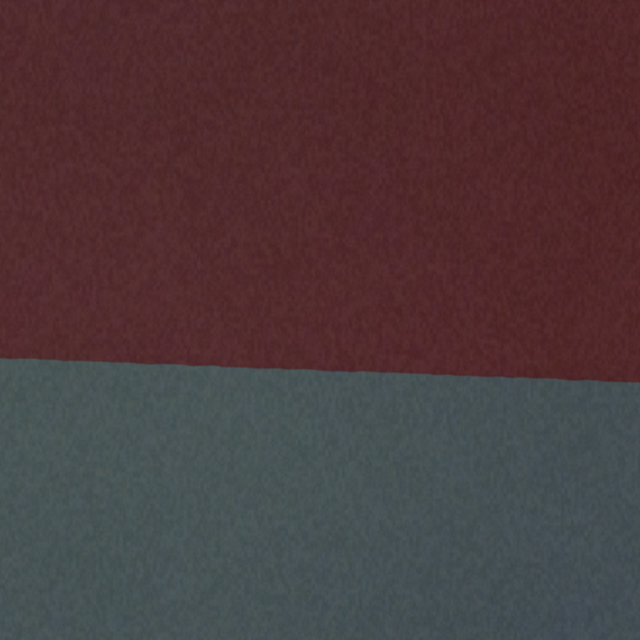
Give the GLSL for this texture, as a WebGL 1 fragment shader.

```glsl
precision highp float;
// Two dim painted fields, maroon above slate, parted by a slightly sloping edge.
// Each field is a soft gradient; layered value noise adds mottled colour drift
// and a fine, vertically stretched grain.

uniform vec2 u_resolution;

const float EDGE_LEFT = 0.4405;
const float EDGE_RIGHT = 0.4025;
const float EDGE_BLUR = 0.0022;
const float EDGE_WOBBLE = 0.0022;

const vec3 MAROON_LEFT = vec3(0.318, 0.168, 0.178);
const vec3 MAROON_RIGHT = vec3(0.312, 0.150, 0.158);
const vec3 MAROON_LOW = vec3(0.012, 0.006, 0.008);
const vec3 SLATE_LEFT = vec3(0.288, 0.338, 0.340);
const vec3 SLATE_RIGHT = vec3(0.270, 0.312, 0.330);
const vec3 SLATE_LOW = vec3(-0.010, -0.012, -0.006);
const vec3 SEAM_SHADE = vec3(-0.018, -0.008, -0.010);

const vec2 GRAIN_SCALE = vec2(190.0, 120.0);
const vec2 FINE_SCALE = vec2(330.0, 260.0);
const float GRAIN_AMOUNT = 0.036;
const float FINE_AMOUNT = 0.022;
const float TINT_AMOUNT = 0.020;
const float MOTTLE_AMOUNT = 0.014;

float hash(vec2 p) {
  vec3 q = fract(vec3(p.xyx) * 0.1031);
  q += dot(q, q.yzx + 33.33);
  return fract((q.x + q.y) * q.z);
}

// Smooth value noise centred on zero, range -0.5 to 0.5
float noise(vec2 p) {
  vec2 cell = floor(p);
  vec2 f = fract(p);
  f = f * f * (3.0 - 2.0 * f);
  float low = mix(hash(cell), hash(cell + vec2(1.0, 0.0)), f.x);
  float high = mix(hash(cell + vec2(0.0, 1.0)), hash(cell + vec2(1.0)), f.x);
  return mix(low, high, f.y) - 0.5;
}

// Broad cloudy variation from three octaves
float mottle(vec2 p) {
  float sum = 0.0;
  float weight = 0.5;
  for (int i = 0; i < 3; i++) {
    sum += weight * noise(p);
    p = p * 2.1 + 17.3;
    weight *= 0.55;
  }
  return sum;
}

void main() {
  vec2 uv = gl_FragCoord.xy / u_resolution;

  // Sloping seam with a faintly uneven line
  float seam = mix(EDGE_LEFT, EDGE_RIGHT, uv.x);
  seam += EDGE_WOBBLE * noise(vec2(uv.x * 60.0, 4.0));
  float dist = uv.y - seam;
  float blur = max(EDGE_BLUR, 0.75 / u_resolution.y);
  float upper = smoothstep(-blur, blur, dist);

  // Field gradients
  float maroonDepth = 1.0 - smoothstep(0.0, 0.45, dist);
  vec3 maroon = mix(MAROON_LEFT, MAROON_RIGHT, smoothstep(0.2, 1.0, uv.x));
  maroon += MAROON_LOW * maroonDepth;
  maroon += SEAM_SHADE * exp(-abs(dist) * 140.0);
  vec3 slate = mix(SLATE_LEFT, SLATE_RIGHT, smoothstep(0.25, 1.0, uv.x));
  slate += SLATE_LOW * smoothstep(0.1, 0.42, -dist);
  vec3 color = mix(slate, maroon, upper);

  // Warm and cool colour drift
  float drift = mottle(uv * vec2(9.0, 7.0) + 5.0);
  float patches = noise(uv * vec2(48.0, 38.0) + 71.0);
  color += MOTTLE_AMOUNT * drift * vec3(0.8, 0.6, 1.0);
  color += TINT_AMOUNT * patches * vec3(0.1, -0.25, 0.6);

  // Fine grain in brightness, with a little colour
  float grain = noise(uv * GRAIN_SCALE + 11.0);
  float fine = noise(uv * FINE_SCALE + 37.0);
  float chroma = noise(uv * GRAIN_SCALE * 0.7 + 93.0);
  color += GRAIN_AMOUNT * grain + FINE_AMOUNT * fine;
  color += TINT_AMOUNT * chroma * vec3(0.6, 0.0, -0.6);

  gl_FragColor = vec4(clamp(color, 0.0, 1.0), 1.0);
}
```
